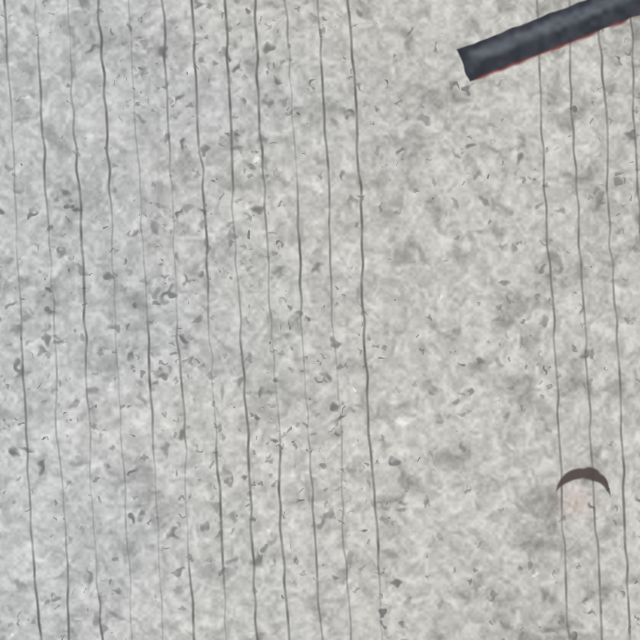
Write a three.js fragment shader that draws this texture.

```glsl
// Weathered pale concrete scored by leaning, broken grooves, with a dark bar
// and a small crescent gouge. Layered value noise makes the mottled grain,
// jittered cells scatter the pits, and distance functions shape the objects.

varying vec2 vUv;

const vec3 CONCRETE = vec3(0.764, 0.764, 0.750);
const vec3 COOL_TINT = vec3(-0.006, 0.001, 0.012);
const vec3 WARM_TINT = vec3(0.005, -0.002, -0.007);
const vec3 GROOVE_COLOR = vec3(0.40, 0.40, 0.39);
const vec3 PIT_COLOR = vec3(0.40, 0.40, 0.40);
const vec3 BAR_COLOR = vec3(0.24, 0.25, 0.28);
const vec3 BAR_SHEEN = vec3(0.37, 0.39, 0.42);
const vec3 RUST = vec3(0.52, 0.27, 0.25);
const vec3 GOUGE_COLOR = vec3(0.31, 0.28, 0.27);

const float GROOVE_SPACING = 0.0488;
const float GROOVE_START = 0.008;
const float GROOVE_LEAN = 0.052;
const float GROOVE_WIDTH = 0.0034;
const vec2 BAR_END = vec2(0.724, 0.897);
const float BAR_ANGLE = 0.375;
const float BAR_HALF = 0.0265;
const vec2 GOUGE_CENTER = vec2(0.911, 0.227);
const float GOUGE_RADIUS = 0.043;

float hash(vec2 p) {
  vec3 q = fract(p.xyx * 0.1031);
  q += dot(q, q.yzx + 33.33);
  return fract((q.x + q.y) * q.z);
}

float noise(vec2 p) {
  vec2 i = floor(p), f = fract(p);
  f = f * f * (3.0 - 2.0 * f);
  return mix(mix(hash(i), hash(i + vec2(1.0, 0.0)), f.x),
             mix(hash(i + vec2(0.0, 1.0)), hash(i + 1.0), f.x), f.y);
}

float fbm(vec2 p) {
  float sum = 0.0, amp = 0.5;
  for (int i = 0; i < 4; i++) {
    sum += amp * noise(p);
    p = mat2(1.6, 1.2, -1.2, 1.6) * p + 17.3;
    amp *= 0.5;
  }
  return sum / 0.9375;
}

// Coordinates of p in a frame turned counterclockwise by a
vec2 toFrame(vec2 p, float a) {
  return vec2(cos(a) * p.x + sin(a) * p.y, cos(a) * p.y - sin(a) * p.x);
}

// Irregular elongated pits, one candidate in each cell
float pits(vec2 p, float cells, float density, float seed) {
  vec2 q = p * cells;
  q += 0.5 * (vec2(noise(q * 3.0 + seed), noise(q * 3.0 + seed + 41.0)) - 0.5);
  vec2 base = floor(q);
  float cover = 0.0;
  for (int j = -1; j <= 1; j++) {
    for (int i = -1; i <= 1; i++) {
      vec2 cell = base + vec2(float(i), float(j));
      vec2 key = cell + seed;
      vec2 center = cell + vec2(hash(key + 3.1), hash(key + 7.7));
      vec2 d = toFrame(q - center, 6.283 * hash(key + 12.9));
      d.x *= mix(0.45, 1.0, hash(key + 19.3));
      float radius = mix(0.10, 0.26, hash(key + 23.7));
      float spot = 1.0 - smoothstep(radius * 0.3, radius * 1.4, length(d));
      spot *= mix(0.4, 1.0, hash(key + 31.1));
      cover = max(cover, spot * step(hash(key), density));
    }
  }
  return cover;
}

// Wavering scored lines that fade in and out and skip a smooth band
float grooves(vec2 p) {
  float x = p.x - GROOVE_LEAN * (1.0 - p.y) - GROOVE_START;
  float id = floor(x / GROOVE_SPACING + 0.5);
  float present = step(-0.5, id) * (1.0 - step(11.5, id) * step(id, 16.5));
  float wobble = 0.006 * (noise(vec2(id * 9.0, p.y * 6.0)) - 0.5)
               + 0.004 * (noise(vec2(id * 5.0 + 80.0, p.y * 34.0)) - 0.5);
  float d = abs(x - id * GROOVE_SPACING + wobble);
  float wear = smoothstep(0.15, 0.8, noise(vec2(id * 7.0 + 30.0, p.y * 5.0)));
  wear = max(wear, 0.65 * step(16.5, id));
  float chips = mix(0.5, 1.0, noise(vec2(id * 3.0, p.y * 55.0)));
  float width = GROOVE_WIDTH * mix(0.8, 1.1, wear);
  return present * chips * mix(0.3, 0.95, wear) * (1.0 - smoothstep(0.0, width, d));
}

void main() {
  vec2 p = vUv;
  float broad = fbm(p * 6.0);
  float smoothBand = smoothstep(0.54, 0.66, p.x);

  // Mottled grain, curled by a warped domain
  vec2 warp = 0.014 * (vec2(noise(p * 45.0), noise(p * 45.0 + 60.0)) - 0.5);
  vec2 g = p + warp;
  float grain = 0.085 * (noise(g * 62.0) - 0.5) + 0.12 * (noise(g * 125.0 + 9.0) - 0.5)
              + 0.07 * (noise(p * 210.0) - 0.5);
  float stains = smoothstep(0.50, 0.80, fbm(g * 28.0 + 5.0)) * mix(0.08, 0.13, smoothBand);
  vec3 color = CONCRETE + grain + 0.08 * (broad - 0.5) - stains;
  color += mix(COOL_TINT, WARM_TINT, smoothstep(0.1, 0.7, p.x + 0.4 * (broad - 0.5)));

  // Pits, pale flecks and grooves
  float cluster = smoothstep(0.3, 0.7, noise(p * 8.0 + 20.0));
  float density = mix(0.10, 0.42, cluster) * mix(1.0, 0.65, smoothBand);
  float pit = max(pits(p, 36.0, density, 11.0), 0.7 * pits(p, 62.0, density * 0.7, 53.0));
  color = mix(color, PIT_COLOR, 0.75 * pit);
  color += 0.12 * pits(p, 36.0, 0.02, 97.0);
  color = mix(color, GROOVE_COLOR, grooves(p));

  // Crescent gouge: one disc cut by a lower, larger one
  vec2 c = p - GOUGE_CENTER + 0.004 * (noise(p * 90.0) - 0.5);
  float inner = length(c + vec2(0.002, 0.028)) - GOUGE_RADIUS * 1.2;
  float crescent = max(length(c) - GOUGE_RADIUS, -inner);
  float blush = 1.0 - smoothstep(0.0, 0.045, length(c + vec2(0.01, 0.01)));
  color += blush * vec3(0.03, -0.002, -0.008);
  color = mix(color, GOUGE_COLOR, 0.9 * (1.0 - smoothstep(-0.003, 0.002, crescent)));

  // Bar with a soft sheen, a dark end and a rusty lower rim
  vec2 b = toFrame(p - BAR_END, BAR_ANGLE);
  b += 0.003 * (vec2(noise(p * 70.0), noise(p * 70.0 + 33.0)) - 0.5);
  float bar = max(abs(b.y) - BAR_HALF, -b.x);
  float sheen = smoothstep(-0.008, 0.006, b.y) * (1.0 - smoothstep(0.010, 0.024, b.y));
  vec3 metal = mix(BAR_COLOR, BAR_SHEEN, sheen * smoothstep(0.0, 0.03, b.x));
  metal += 0.08 * (noise(p * 110.0) - 0.5);
  float rim = 1.0 - smoothstep(0.0, 0.005, abs(b.y + BAR_HALF));
  rim *= smoothstep(0.0, 0.02, b.x);
  color = mix(color, metal, 1.0 - smoothstep(-0.002, 0.002, bar));
  color = mix(color, RUST, 0.8 * rim * noise(b * 40.0 + 7.0));

  gl_FragColor = vec4(clamp(color, 0.0, 1.0), 1.0);
}
```
